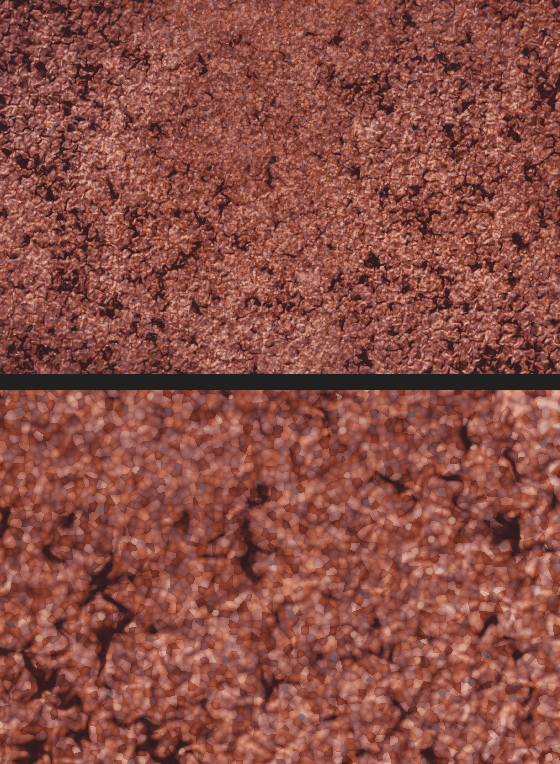
Top, the full canvas; bottom, a detail of the centre.
A Shadertoy shader for this texture:

```glsl
// Damp red sand seen from above: fine grains stuck together in crumbs with dark pits.
// Two scales of cellular domes plus value noise form a height field, which is lit
// from the upper left; a finer cellular layer adds single grains with their own tint.

const vec3 PIT   = vec3(0.19, 0.105, 0.115);
const vec3 SHADE = vec3(0.38, 0.17, 0.15);
const vec3 BODY  = vec3(0.54, 0.275, 0.235);
const vec3 LIT   = vec3(0.67, 0.395, 0.34);
const vec3 GLINT = vec3(0.86, 0.65, 0.57);
const vec3 RUST  = vec3(0.015, -0.025, -0.055);
const vec3 MAUVE = vec3(0.0, 0.045, 0.085);

const float CRUMB_SCALE = 44.0;   // crumbs per canvas height
const float GRAIN_SCALE = 145.0;  // grains per canvas height
const float MEAN_HEIGHT = 0.66;

// Integer hash: three random values per cell and layer
vec3 hash3(vec2 cell, int seed) {
    uvec3 v = uvec3(ivec3(ivec2(cell), seed));
    v = v * 1664525u + 1013904223u;
    v.x += v.y * v.z; v.y += v.z * v.x; v.z += v.x * v.y;
    v ^= v >> 16u;
    v.x += v.y * v.z; v.y += v.z * v.x; v.z += v.x * v.y;
    return vec3(v >> 8u) / 16777216.0;
}

float valueNoise(vec2 p, int seed) {
    vec2 i = floor(p), f = fract(p);
    f = f * f * (3.0 - 2.0 * f);
    float low  = mix(hash3(i, seed).x, hash3(i + vec2(1, 0), seed).x, f.x);
    float high = mix(hash3(i + vec2(0, 1), seed).x, hash3(i + vec2(1, 1), seed).x, f.x);
    return mix(low, high, f.y);
}

// Nearest scattered point: x = distance, yz = its cell
vec3 nearestPoint(vec2 p, int seed) {
    vec2 base = floor(p);
    vec3 best = vec3(9.0, 0.0, 0.0);
    for (int y = -1; y <= 1; y++)
    for (int x = -1; x <= 1; x++) {
        vec2 cell = base + vec2(x, y);
        float d = length(cell + hash3(cell, seed).xy - p);
        if (d < best.x) best = vec3(d, cell);
    }
    return best;
}

// Crumbly surface: big and small domes on an uneven bed
float crumbHeight(vec2 p, float scale) {
    vec2 q = p * scale;
    q += 0.7 * (vec2(valueNoise(q * 1.6, 1), valueNoise(q * 1.6, 2)) - 0.5);
    float domes = 0.45 * (1.0 - nearestPoint(q, 3).x)
                + 0.30 * (1.0 - nearestPoint(q * 1.95, 4).x);
    float bed = 0.30 * valueNoise(q * 0.38, 5) + 0.20 * valueNoise(q * 0.8, 6);
    return domes + bed;
}

// Dark to bright sand; the tone is close to the red channel
vec3 sandColor(float tone) {
    vec3 c = mix(PIT, SHADE, smoothstep(0.19, 0.38, tone));
    c = mix(c, BODY, clamp((tone - 0.38) / 0.16, 0.0, 1.0));
    c = mix(c, LIT, clamp((tone - 0.54) / 0.13, 0.0, 1.0));
    return mix(c, GLINT, clamp((tone - 0.67) / 0.22, 0.0, 1.0));
}

// Looseness: smoother down the middle, crumbly towards both sides
float looseness(vec2 p, float aspect) {
    float side = smoothstep(0.08, 0.55, abs(p.x - 0.5 * aspect));
    float patches = valueNoise(p * 3.2, 7) + 0.5 * valueNoise(p * 7.0, 8);
    float top = smoothstep(0.72, 0.98, p.y) * (1.0 - side);
    return clamp(0.5 + 0.35 * side + 0.5 * (patches - 0.6) - 0.4 * top, 0.2, 1.1);
}

void mainImage(out vec4 fragColor, in vec2 fragCoord) {
    vec2 p = fragCoord / iResolution.y;
    float aspect = iResolution.x / iResolution.y;
    vec2 fromCentre = (p / vec2(aspect, 1.0) - 0.5) * 2.0;
    float edge = smoothstep(0.5, 1.7, dot(fromCentre, fromCentre));
    float loose = looseness(p, aspect);

    // Relief, lit from the upper left
    vec2 towardLight = vec2(-0.0025, 0.0045);
    float height = crumbHeight(p, CRUMB_SCALE);
    float relief = height - crumbHeight(p + towardLight, CRUMB_SCALE);

    // Single grains, softer towards the corners
    vec3 grain = nearestPoint(p * GRAIN_SCALE, 9);
    vec3 grainRandom = hash3(grain.yz, 10);
    float sharpness = 1.0 - 0.5 * edge;
    float grainTone = 0.23 * (grainRandom.x - 0.5) + 0.16 * (0.45 - grain.x);

    float tone = 0.555 + (0.25 + 0.45 * loose) * (height - MEAN_HEIGHT)
               + 0.6 * loose * relief + sharpness * grainTone;
    tone += 0.06 * (valueNoise(p * 4.0, 11) - 0.5) - 0.07 * edge;

    // Pits between the crumbs
    float pit = smoothstep(0.55, 0.41, height + 0.12 * (0.6 - loose));
    tone = mix(tone, 0.2 + 0.3 * grainTone, 0.85 * pit);

    // Tint: rust to mauve by grain, with mauve drifting in from the left
    float mauve = grainRandom.y + 0.3 * (valueNoise(p * 2.5, 12) - 0.5)
                + 0.2 * smoothstep(0.6, 0.0, p.x) - 0.05;
    vec3 color = sandColor(tone);
    color += mix(RUST, MAUVE, clamp(mauve, 0.0, 1.0)) * smoothstep(0.2, 0.55, tone);

    // Rare pale quartz and blue-grey grains
    float body = smoothstep(0.65, 0.3, grain.x) * (1.0 - pit);
    color = mix(color, vec3(0.82, 0.66, 0.56), 0.7 * body * step(0.988, grainRandom.z));
    color = mix(color, vec3(0.40, 0.35, 0.40), 0.7 * body * step(grainRandom.z, 0.01));

    fragColor = vec4(clamp(color, 0.0, 1.0), 1.0);
}
```
